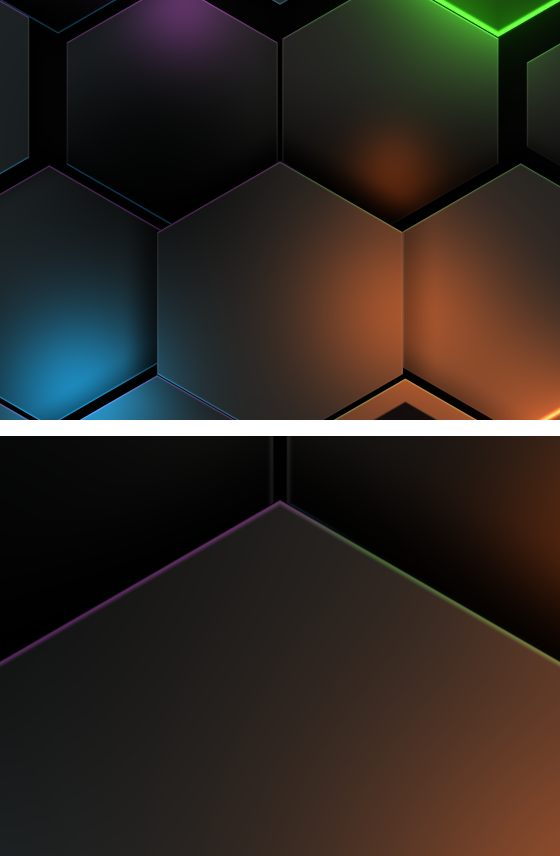
Top: the whole. Bottom: its middle third, enlarged.
A Shadertoy shader for this background:

```glsl
// Dark hexagonal pillars seen from above, lit by coloured lamps.
// A hexagon lattice is scaled about the view axis by each pillar's height,
// the highest face wins, then rims, contact shadows, glows and neon are added.

#define PITCH 0.597      // spacing of neighbouring pillars
#define INRADIUS 0.2934  // centre to flat side, at height 1
#define ROW_ZERO -0.222  // height on canvas of the row with the main pillar
#define RIM_WIDTH 0.006
#define NEON_WIDTH 0.0055
#define SHADOW_REACH 0.085
#define FLOOR_HEIGHT 0.8
#define FACE_GREY 0.145

const vec3 CYAN = vec3(0.04, 0.46, 0.66);
const vec3 ORANGE = vec3(0.50, 0.19, 0.045);
const vec3 PURPLE = vec3(0.25, 0.08, 0.27);
const vec3 GREEN = vec3(0.10, 0.34, 0.03);
const vec3 NEON_GREEN = vec3(0.20, 0.95, 0.08);
const vec3 NEON_ORANGE = vec3(1.00, 0.36, 0.08);

// Pillar heights, four per row from the bottom row up
const float HEIGHTS[16] = float[16](
    0.92, 0.98, 1.00, 0.935,
    0.92, 1.00, 0.96, 0.92,
    0.99, 0.86, 0.88, 0.85,
    0.885, 1.03, 0.87, 0.85);

const int RING_CELL = 2, ORANGE_CELL = 3, SMALL_CELL = 11, GREEN_CELL = 14;

// Signed distance to a hexagon with a vertex at the top
float hexDistance(vec2 p, float inradius) {
    p = abs(p);
    return max(p.x, dot(p, vec2(0.5, 0.8660254))) - inradius;
}

float glow(vec2 p, vec2 centre, float radius) {
    vec2 v = (p - centre) / radius;
    return exp(-dot(v, v));
}

// Centre of a pillar's face after perspective
vec2 cellCentre(int id) {
    int row = id / 4 - 1;
    float shift = (row == 0 || row == 2) ? 1.0 : 1.5;
    vec2 lattice = vec2((float(id % 4) - shift) * PITCH,
                        ROW_ZERO + float(row) * PITCH * 0.8660254);
    return lattice * HEIGHTS[id];
}

float cellDistance(vec2 p, int id) {
    float size = id == SMALL_CELL ? 0.7 : 1.0;
    return hexDistance(p - cellCentre(id), INRADIUS * HEIGHTS[id] * size);
}

// Soft coloured light falling on the faces
vec3 lampLight(vec2 p) {
    return CYAN * glow(p, vec2(-0.476, -0.45), 0.20)
         + ORANGE * glow(p, vec2(0.30, -0.245), 0.235)
         + ORANGE * 0.65 * glow(p, vec2(0.60, -0.46), 0.20)
         + ORANGE * 0.50 * glow(p, vec2(0.27, 0.10), 0.10)
         + PURPLE * glow(p, vec2(-0.233, 0.49), 0.13)
         + GREEN * 0.7 * glow(p, vec2(0.445, 0.50), 0.20);
}

// Rim tint depends on the side's direction and its place on the canvas
vec3 rimColour(vec2 p, vec2 local) {
    vec2 a = abs(local);
    float slanted = step(a.x, dot(a, vec2(0.5, 0.8660254)));
    float right = smoothstep(-0.02, 0.08, p.x);
    vec3 upper = mix(PURPLE * 1.2, vec3(0.13, 0.30, 0.10), right);
    vec3 lower = mix(CYAN * 0.65, vec3(0.03), right);
    return mix(vec3(0.09), local.y > 0.0 ? upper : lower, slanted);
}

vec3 scene(vec2 p) {
    // Find the highest face and gather the neon tubes
    float top = FLOOR_HEIGHT, depth = 0.0;
    int hit = -1;
    vec3 neon = vec3(0.0);
    for (int id = 0; id < 16; id++) {
        float d = cellDistance(p, id);
        if (d < 0.0 && HEIGHTS[id] > top) {
            top = HEIGHTS[id];
            depth = -d;
            hit = id;
        }
        if (id == GREEN_CELL || id == ORANGE_CELL) {
            vec3 tube = id == GREEN_CELL ? NEON_GREEN : NEON_ORANGE;
            float core = exp(-pow((d + NEON_WIDTH) / NEON_WIDTH, 2.0));
            neon += tube * 0.34 * exp(-abs(d) / 0.055) + (tube + 0.18) * core;
        }
    }

    // Contact shadows from taller neighbours
    float shadow = 1.0;
    for (int id = 0; id < 16; id++) {
        float strength = clamp((HEIGHTS[id] - top) * 8.0, 0.0, 0.9);
        float lit = smoothstep(-0.01, SHADOW_REACH, cellDistance(p, id));
        shadow *= mix(1.0, lit, strength);
    }

    vec3 light = lampLight(p);
    if (hit < 0) return (vec3(0.022) + 0.12 * light) * shadow + 0.4 * neon;

    // Face: grey sheen, darker low down on sunken pillars
    vec2 local = p - cellCentre(hit);
    float fade = smoothstep(-0.32, 0.10, local.y);
    float sheen = mix(fade, 1.0, smoothstep(0.88, 0.95, top));
    sheen *= 1.0 - 0.68 * glow(p, vec2(-0.30, 0.14), 0.27);
    vec3 grey = FACE_GREY * mix(vec3(0.78, 0.94, 1.0), vec3(1.0, 0.97, 0.92),
                               smoothstep(-0.5, 0.1, p.x));
    vec3 colour = (grey * sheen + light) * shadow;
    if (hit == RING_CELL) {
        colour += ORANGE * 0.35;
        colour = mix(colour, vec3(0.07, 0.05, 0.045), smoothstep(0.046, 0.052, depth));
    }

    // Thin bevel that drops to black at the very edge
    colour += rimColour(p, local) * (1.0 - smoothstep(0.001, RIM_WIDTH, depth));
    return colour * smoothstep(0.0, 0.002, depth) + neon;
}

void mainImage(out vec4 fragColor, in vec2 fragCoord) {
    // Four samples per pixel smooth the overlaps
    vec3 sum = vec3(0.0);
    for (int i = 0; i < 4; i++) {
        vec2 offset = vec2(i % 2, i / 2) * 0.5 - 0.25;
        sum += scene((fragCoord + offset - 0.5 * iResolution.xy) / iResolution.y);
    }
    fragColor = vec4(clamp(sum * 0.25, 0.0, 1.0), 1.0);
}
```
